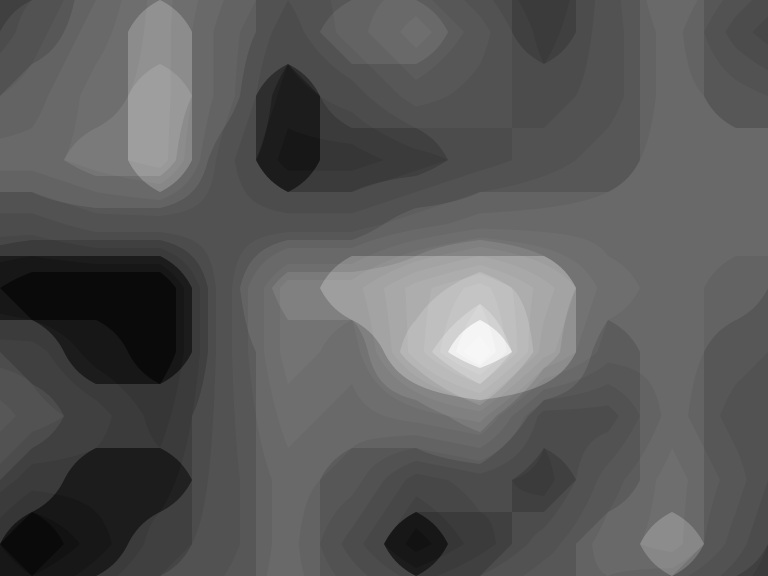
Write a Shadertoy shader that draws this texture map.

```glsl
// Grey terraced height map: stepped bilinear plateaus around one bright summit.

#define ROWS 9.0             // lattice cells over the canvas height
#define LOW 0.02             // darkest ground height
#define RELIEF 0.56          // height range of the ground
#define SUMMIT vec2(7.0, 3.0) // lattice place of the bright peak
#define SUMMIT_HEIGHT 0.65
#define SUMMIT_SPREAD 1.6
#define JITTER 0.4           // irregularity in steps of each layer
#define STEPS vec3(0.12, 0.05, 0.02) // terrace heights, coarse to fine
#define BRIGHTEST 0.97
#define SAMPLES 3            // edge smoothing grid per side

float hash(vec3 p) {
    p = fract(p * vec3(0.1031, 0.1030, 0.0973));
    p += dot(p, p.yzx + 33.33);
    return fract((p.x + p.y) * p.z);
}

// Evenly spread value of a broad hill node
float hillNode(vec2 n) {
    return fract(0.37 * n.x + 0.27 * n.x * n.y + 0.53 * n.y * n.y);
}

// Broad hills, two lattice cells wide
float hills(vec2 p) {
    vec2 n = floor(p), f = p - n;
    vec2 e = vec2(1.0, 0.0);
    float near = mix(hillNode(n), hillNode(n + e.xy), f.x);
    float far = mix(hillNode(n + e.yx), hillNode(n + e.xx), f.x);
    return mix(near, far, f.y);
}

// Ground height at a lattice point, summit included
float groundHeight(vec2 cell) {
    vec2 d = cell - SUMMIT;
    float peak = SUMMIT_HEIGHT * exp(-dot(d, d) / SUMMIT_SPREAD);
    return LOW + RELIEF * hills(cell * 0.5) + peak;
}

// Whole number of terrace steps at a lattice point
float level(vec2 cell, float stepSize) {
    float jitter = JITTER * (hash(vec3(cell + 17.0, 900.0 * stepSize)) - 0.5);
    return floor(groundHeight(cell) / (3.0 * stepSize) + jitter + 0.5);
}

// Blend whole levels between lattice points, then round to flat terraces
float terrace(vec2 p, float stepSize) {
    vec2 c = floor(p), f = p - c;
    vec2 e = vec2(1.0, 0.0);
    float near = mix(level(c, stepSize), level(c + e.xy, stepSize), f.x);
    float far = mix(level(c + e.yx, stepSize), level(c + e.xx, stepSize), f.x);
    return stepSize * floor(mix(near, far, f.y) + 0.5);
}

// Sum of the coarse, middle and fine terraces
float shade(vec2 p) {
    float sum = terrace(p, STEPS.x) + terrace(p, STEPS.y) + terrace(p, STEPS.z);
    return clamp(sum, 0.04, BRIGHTEST);
}

void mainImage(out vec4 fragColor, in vec2 fragCoord) {
    float grey = 0.0;
    for (int j = 0; j < SAMPLES; j++) {
        for (int i = 0; i < SAMPLES; i++) {
            vec2 offset = (vec2(i, j) + 0.5) / float(SAMPLES) - 0.5;
            vec2 p = (fragCoord + offset) / iResolution.y * ROWS - 0.5;
            grey += shade(p);
        }
    }
    fragColor = vec4(vec3(grey / float(SAMPLES * SAMPLES)), 1.0);
}
```
